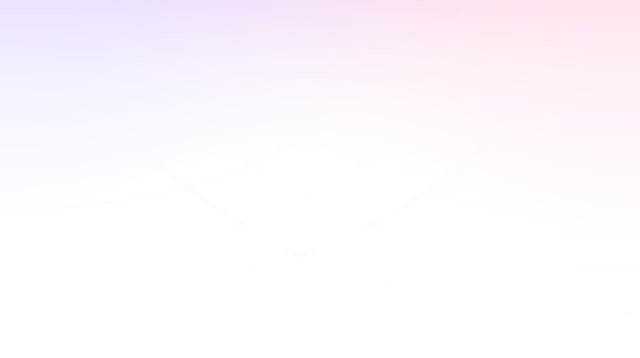
Write a WebGL 1 fragment shader that draws this background.

```glsl
precision highp float;
// Soft violet to pink glow along the top edge, fading to white over faint arcs.

uniform vec2 u_resolution;

#define VIOLET vec3(0.925, 0.885, 1.0)
#define PINK vec3(1.0, 0.892, 0.942)
#define REACH_LEFT 0.80
#define REACH_MIDDLE 0.56
#define REACH_RIGHT 0.90
#define ARC_SHADE 0.006
#define ARC_WIDTH 0.016
#define ARC_SPACING 0.15

// Soft band on the rim of an ellipse; p is measured from its centre.
float rim(vec2 p, vec2 radii) {
  float offset = (length(p / radii) - 1.0) * radii.y;
  return 1.0 - smoothstep(0.0, ARC_WIDTH, abs(offset));
}

// Strength of the glow: long at both sides, short in the middle.
float glow(float x, float depth) {
  float side = 2.0 * x - 1.0;
  float sideReach = side < 0.0 ? REACH_LEFT : REACH_RIGHT;
  float reach = mix(REACH_MIDDLE, sideReach, smoothstep(0.0, 1.0, abs(side)));
  float fade = max(1.0 - depth / reach, 0.0);
  return fade * fade;
}

// Nested arcs around both top corners and one wide arc at the bottom.
float arcs(vec2 p) {
  float shade = 0.6 * rim(p - vec2(0.5, 0.0), vec2(1.58, 1.0));
  for (int i = 0; i < 3; i++) {
    float scale = 1.0 - ARC_SPACING * float(i);
    float weight = 1.0 - 0.3 * float(i);
    shade += weight * rim(p - vec2(0.05, 0.0), scale * vec2(0.81, 0.828));
    shade += weight * rim(p - vec2(0.95, 0.0), scale * vec2(0.82, 0.875));
  }
  return shade * smoothstep(0.3, 0.6, p.y);
}

void main() {
  vec2 uv = gl_FragCoord.xy / u_resolution;
  float depth = 1.0 - uv.y;

  // Horizontal tint, faded downwards into white
  vec3 tint = mix(VIOLET, PINK, smoothstep(0.12, 0.85, uv.x));
  vec3 color = mix(vec3(1.0), tint, glow(uv.x, depth));

  // Faint contour arcs
  color -= ARC_SHADE * arcs(vec2(uv.x, depth));

  gl_FragColor = vec4(color, 1.0);
}
```
